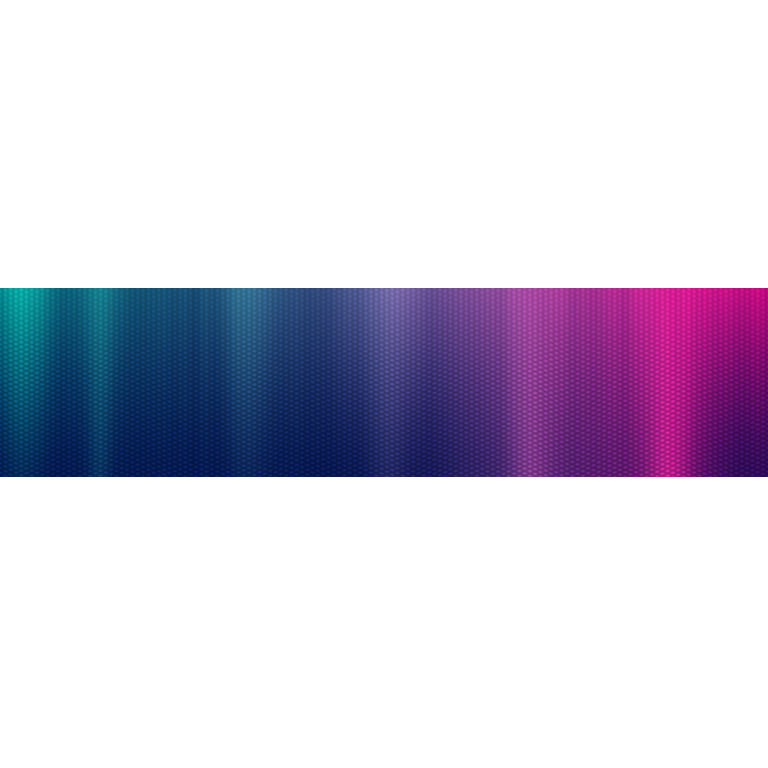
Give the GLSL for this background, as a Shadertoy shader.

```glsl
// A wide band of glowing curtains on white, teal at left through violet to pink.
// A horizontal colour ramp is blended over navy by soft vertical curtains of
// light, then textured with fine streaks and a staggered, gently warped dot mesh.

const float TAU = 6.2831853;
const float BAND_BOTTOM = 0.379;
const float BAND_TOP = 0.625;
const vec3 PAPER = vec3(1.0);
const vec3 NAVY = vec3(0.01, 0.08, 0.30);
const vec3 INDIGO = vec3(0.11, 0.04, 0.32);

// Ramp stops: red, green, blue, position
const vec4 STOPS[7] = vec4[7](
    vec4(0.02, 0.73, 0.67, 0.00),
    vec4(0.10, 0.59, 0.61, 0.13),
    vec4(0.24, 0.50, 0.62, 0.33),
    vec4(0.47, 0.44, 0.68, 0.50),
    vec4(0.64, 0.29, 0.63, 0.68),
    vec4(0.84, 0.12, 0.58, 0.87),
    vec4(0.87, 0.04, 0.53, 1.00));

// Curtains: centre, width, strength at top, strength at bottom
const vec4 CURTAINS[6] = vec4[6](
    vec4(0.030, 0.034, 0.45, 0.10),
    vec4(0.130, 0.020, 0.36, 0.20),
    vec4(0.322, 0.030, 0.36, 0.12),
    vec4(0.505, 0.034, 0.26, 0.18),
    vec4(0.690, 0.036, 0.16, 0.34),
    vec4(0.870, 0.036, 0.14, 0.46));

float hash(float n) {
    return fract(sin(n * 127.1) * 43758.5453);
}

float valueNoise(float x) {
    float cell = floor(x);
    float f = fract(x);
    return mix(hash(cell), hash(cell + 1.0), f * f * (3.0 - 2.0 * f));
}

vec3 lightRamp(float x) {
    vec3 color = STOPS[0].rgb;
    for (int i = 1; i < 7; i++) {
        float t = clamp((x - STOPS[i - 1].w) / (STOPS[i].w - STOPS[i - 1].w), 0.0, 1.0);
        color = mix(color, STOPS[i].rgb, t);
    }
    return color;
}

// Light that falls off from the top, lingering longer on the right
float ambientLight(float x, float height) {
    float top = mix(0.52, 0.88, smoothstep(0.3, 0.72, x));
    float bottom = mix(0.03, 0.38, smoothstep(0.5, 0.72, x));
    bottom *= 1.0 - 0.75 * smoothstep(0.88, 0.97, x);
    return mix(bottom, top, pow(height, 1.35));
}

float curtainLight(float x, float height) {
    float light = 0.0;
    for (int i = 0; i < 6; i++) {
        vec4 c = CURTAINS[i];
        float d = (x - c.x) / (c.y * mix(0.75, 1.1, height));
        light += mix(c.w, c.z, height) * exp(-d * d);
    }
    return light;
}

// Staggered dots whose rows bend slightly; ranges from -1 to 1
float dotMesh(vec2 p, vec2 pitch) {
    p.y += 0.003 * sin(p.x * 27.0) + 0.0015 * sin(p.x * 61.0);
    vec2 wave = cos(TAU * p / pitch);
    return wave.x * wave.y;
}

float bandMask(float y, float pixel) {
    float edge = min(y - BAND_BOTTOM, BAND_TOP - y);
    return smoothstep(-0.5 * pixel, 0.5 * pixel, edge);
}

void mainImage(out vec4 fragColor, in vec2 fragCoord) {
    vec2 uv = fragCoord / iResolution.xy;
    float height = clamp((uv.y - BAND_BOTTOM) / (BAND_TOP - BAND_BOTTOM), 0.0, 1.0);

    // Curtains over the dark ground
    float streak = valueNoise(uv.x * 75.0) - 0.5;
    float light = ambientLight(uv.x, height) + curtainLight(uv.x, height);
    light = clamp(light + 0.08 * streak * (0.3 + height), 0.0, 1.0);
    vec3 ground = mix(NAVY, INDIGO, smoothstep(0.35, 0.9, uv.x));
    vec3 color = mix(ground, lightRamp(uv.x), light);

    // Fine columns near the top, dots lower down
    float column = cos(TAU * uv.x / 0.0069);
    float mesh = dotMesh(uv, vec2(0.0138, 0.0062));
    float dotStrength = mix(0.20, 0.06, smoothstep(0.45, 1.0, height));
    color *= 1.0 + 0.07 * column + dotStrength * mesh;
    color += 0.025 * max(mesh, 0.0) * (1.0 - height);

    color = mix(PAPER, color, bandMask(uv.y, 1.0 / iResolution.y));
    fragColor = vec4(clamp(color, 0.0, 1.0), 1.0);
}
```
